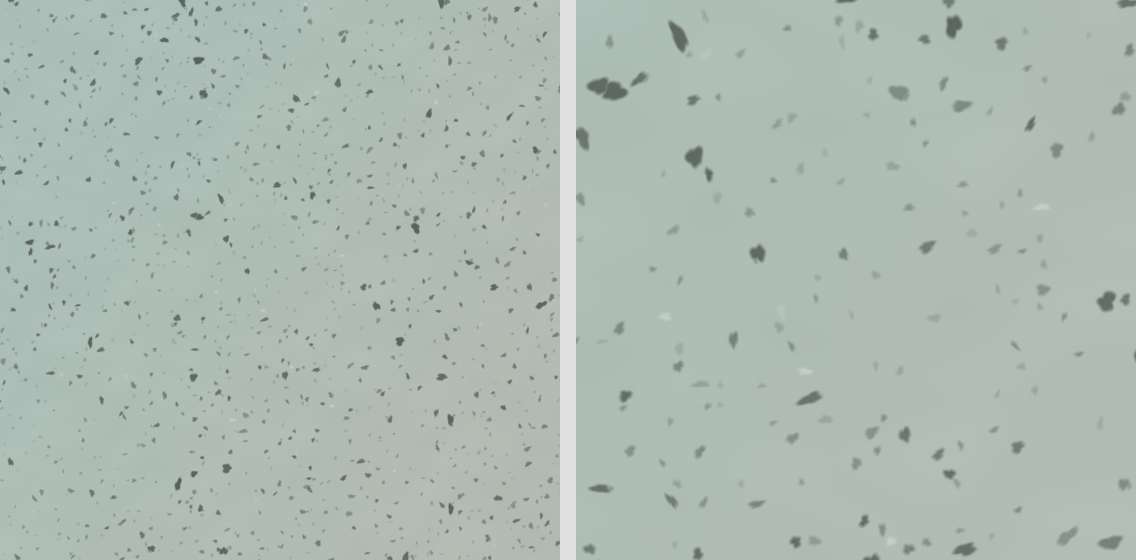
Left, the full canvas; right, a detail of the centre.
Write a WebGL 1 fragment shader that draws this texture.

```glsl
precision highp float;
// Pale grey-green speckled flooring with scattered dark chips and a few white flecks.

uniform vec2 u_resolution;

const vec3 BASE_COOL = vec3(0.672, 0.748, 0.722);
const vec3 BASE_WARM = vec3(0.698, 0.735, 0.702);
const vec3 CHIP_COLOR = vec3(0.345, 0.385, 0.355);
const vec3 FLECK_COLOR = vec3(0.82, 0.86, 0.83);
const float EDGE_SOFTNESS = 0.0013;  // blur of the chip outlines
const float MOTTLE = 0.006;          // strength of the faint surface tone
const float CLUSTERING = 0.45;       // how unevenly the chips are spread

// Grid cells across the canvas, chance per cell, smallest and largest radius
const vec4 LARGE_CHIPS = vec4(13.0, 0.24, 0.0050, 0.0074);
const vec4 MEDIUM_CHIPS = vec4(31.0, 0.50, 0.0026, 0.0048);
const vec4 SMALL_CHIPS = vec4(46.0, 0.38, 0.0014, 0.0029);
const vec4 WHITE_FLECKS = vec4(15.0, 0.18, 0.0020, 0.0042);

float hash(vec2 p) {
  vec3 q = fract(vec3(p.xyx) * 0.1031);
  q += dot(q, q.yzx + 33.33);
  return fract((q.x + q.y) * q.z);
}

// Slow layered sines, about -1 to 1
float drift(vec2 p) {
  float a = sin(dot(p, vec2(7.0, 4.0)) + 1.7 * sin(p.y * 9.0));
  float b = sin(dot(p, vec2(-13.0, 19.0)) + 1.3 * sin(p.x * 15.0 + 2.0));
  return 0.55 * a + 0.45 * b;
}

// Soft coverage of one lopsided, stretched chip centred on the origin
float chip(vec2 p, float radius, vec2 id) {
  float angle = 1.1 + 2.4 * (hash(id + 3.1) - 0.5);
  float stretch = mix(1.0, 1.5, hash(id + 7.7));
  float c = cos(angle);
  float s = sin(angle);
  vec2 q = vec2(c * p.x + s * p.y, c * p.y - s * p.x);
  q *= vec2(1.0 / stretch, stretch * 0.9);
  float theta = atan(q.y, q.x + 1e-6);
  float phase = 6.2832 * hash(id + 11.3);
  float outline = 1.0 + 0.17 * sin(2.0 * theta + phase)
                + 0.14 * sin(3.0 * theta - 2.0 * phase)
                + 0.08 * sin(5.0 * theta + 3.0 * phase);
  float blur = EDGE_SOFTNESS + 0.5 / u_resolution.y;
  return 1.0 - smoothstep(-blur, blur, length(q) - radius * outline);
}

// One jittered layer of chips; faintest is the lowest opacity of a chip
float scatter(vec2 uv, vec4 layer, float seed, float faintest) {
  vec2 cell = floor(uv * layer.x);
  float cover = 0.0;
  for (int j = -1; j <= 1; j++) {
    for (int i = -1; i <= 1; i++) {
      vec2 id = cell + vec2(float(i), float(j));
      vec2 key = id + seed;
      vec2 jitter = vec2(hash(key + 17.0), hash(key + 41.0));
      vec2 center = (id + jitter) / layer.x;
      float chance = layer.y * (1.0 + CLUSTERING * drift(center + seed));
      float present = step(hash(key + 59.0), chance);
      float size = hash(key + 83.0);
      float radius = mix(layer.z, layer.w, size * size);
      float opacity = mix(faintest, 1.0, hash(key + 97.0));
      cover = max(cover, present * opacity * chip(uv - center, radius, key));
    }
  }
  return cover;
}

// Background: cool upper left to warm lower right, with faint streaks
vec3 surface(vec2 uv) {
  float warmth = smoothstep(-0.5, 0.75, uv.x - 0.7 * uv.y + 0.08 * drift(uv));
  vec3 color = mix(BASE_COOL, BASE_WARM, warmth);
  float streaks = sin(uv.y * 71.0 + 2.0 * sin(uv.x * 13.0))
                * sin(uv.x * 29.0 + 2.0 * sin(uv.y * 37.0));
  return color + MOTTLE * (0.6 * streaks + drift(uv * 2.3));
}

void main() {
  vec2 uv = gl_FragCoord.xy / u_resolution.y;
  vec3 color = surface(uv);

  float flecks = scatter(uv, WHITE_FLECKS, 211.0, 0.1);
  color = mix(color, FLECK_COLOR, 0.7 * flecks);

  float chips = 0.55 * scatter(uv, SMALL_CHIPS, 131.0, 0.3);
  chips = max(chips, 0.92 * scatter(uv, MEDIUM_CHIPS, 23.0, 0.5));
  chips = max(chips, scatter(uv, LARGE_CHIPS, 71.0, 0.85));
  color = mix(color, CHIP_COLOR, chips);

  gl_FragColor = vec4(color, 1.0);
}
```
